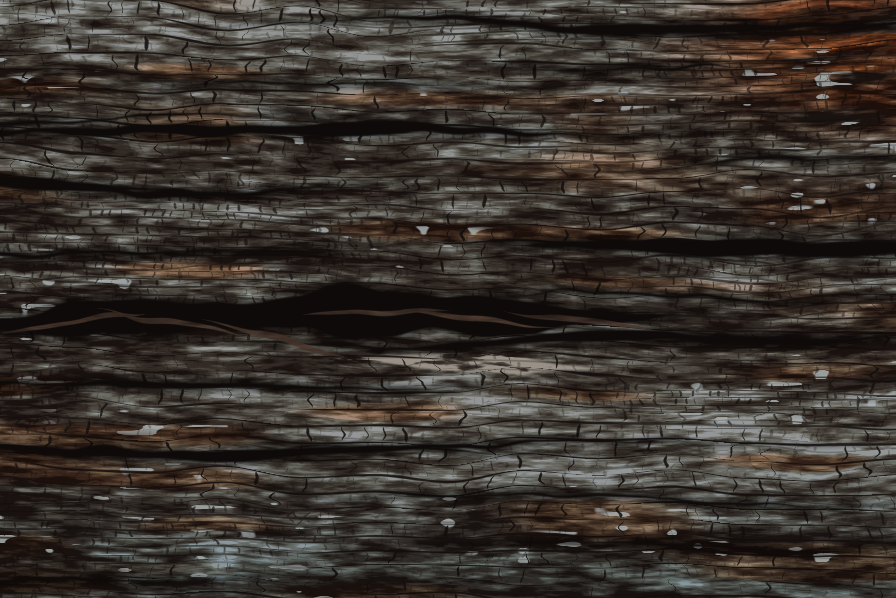
Give the GLSL for this texture, as a Shadertoy shader.

```glsl
// Weathered, charred timber: horizontal grain, checked crust, deep fissures and pale flakes.

float hash(vec2 p) {
    return fract(sin(dot(p, vec2(127.1, 311.7))) * 43758.5453);
}

float noise(vec2 p) {
    vec2 i = floor(p), f = fract(p);
    f = f * f * (3.0 - 2.0 * f);
    return mix(mix(hash(i), hash(i + vec2(1, 0)), f.x),
               mix(hash(i + vec2(0, 1)), hash(i + vec2(1, 1)), f.x), f.y);
}

float fbm(vec2 p) {
    float sum = 0.0, weight = 0.5;
    for (int i = 0; i < 4; i++) {
        sum += weight * noise(p);
        p = p * 2.03 + 17.3;
        weight *= 0.5;
    }
    return sum;
}

// 1 inside (d < 0), 0 outside, with a soft border
float fill(float d, float soft) {
    return 1.0 - smoothstep(-soft, soft, d);
}

// Distance to a long, swaying, tapered sliver
float sliver(vec2 p, vec2 centre, float halfLength, float thickness) {
    float s = (p.x - centre.x) / halfLength;
    float sway = 0.03 * (noise(vec2(p.x * 3.0, centre.y * 50.0)) - 0.5)
               + 0.010 * (noise(vec2(p.x * 17.0, centre.y * 90.0)) - 0.5);
    float width = thickness * (1.0 - s * s) * (0.5 + noise(p * vec2(13, 4) + centre * 37.0));
    return abs(p.y - centre.y - sway) - width;
}

// Small blocks split by short cross cracks and thin seams along the grain
float checks(vec2 p, float rows, float soft) {
    float y = p.y * rows + 0.9 * noise(p * vec2(8, 5));
    float row = floor(y), fy = fract(y);
    float columns = rows * mix(0.35, 0.95, hash(vec2(row, rows)));
    float x = p.x * columns + 9.0 * hash(vec2(rows, row))
            + 0.4 * noise(p * vec2(22, 95));
    vec2 cell = vec2(floor(x), row);
    float place = 0.5 + 0.6 * (hash(cell) - 0.5);
    float reach = smoothstep(0.0, 0.3, fy) * smoothstep(0.0, 0.4, 1.1 - fy);
    float crossWidth = 0.0034 * hash(cell + 5.7) * reach - 0.0006;
    float cross = fill(abs(fract(x) - place) / columns - crossWidth, soft);
    float seamWidth = 0.0045 * noise(vec2(p.x * 9.0, row * 3.7)) - 0.0014;
    float seam = fill(min(fy, 1.0 - fy) / rows - seamWidth, soft);
    return max(cross * step(0.3, hash(cell + 2.3)), seam);
}

// Soft horizontal band of given height
float band(float y, float centre, float height) {
    float d = (y - centre) / height;
    return exp(-d * d);
}

void mainImage(out vec4 fragColor, in vec2 fragCoord) {
    vec2 p = fragCoord / iResolution.y;
    float soft = 0.8 / iResolution.y;

    // Grain bends gently along the board
    vec2 q = p;
    q.y += 0.04 * (noise(p * vec2(1.6, 4)) - 0.5) + 0.010 * (noise(p * vec2(8, 14)) - 0.5);

    // Wood tone from broad patches, streaks and fine fibres
    float patches = noise(q * vec2(2.2, 11) + 4.0);
    float streaks = fbm(q * vec2(5, 48));
    float fibres = fbm(q * vec2(24, 120) + 31.0);
    float tone = 0.44 + 0.42 * (patches - 0.5) + 1.0 * (streaks - 0.47) + 1.25 * (fibres - 0.47);
    tone += 0.24 * band(p.y, 0.95, 0.07) * band(p.x, 0.5, 0.5);
    tone += 0.10 * band(p.y, 0.27, 0.08) + 0.06 * band(p.y, 0.05, 0.06);
    tone -= 0.13 * band(p.y, 0.57, 0.08) * (1.0 - smoothstep(0.7, 1.2, p.x));

    vec3 wood = mix(vec3(0.10, 0.07, 0.06), vec3(0.20, 0.17, 0.15), smoothstep(0.10, 0.38, tone));
    wood = mix(wood, vec3(0.30, 0.28, 0.25), smoothstep(0.38, 0.58, tone));
    wood = mix(wood, vec3(0.42, 0.42, 0.39), smoothstep(0.55, 0.75, tone));
    wood = mix(wood, vec3(0.58, 0.59, 0.59), smoothstep(0.74, 0.95, tone));

    // Cool cast low on the board, brown streaks, rust in the upper right
    wood *= mix(vec3(1), vec3(0.90, 1.0, 1.05), band(p.y, 0.0, 0.14));
    float brown = smoothstep(0.62, 0.85, noise(q * vec2(3, 26) + 60.0));
    wood *= mix(vec3(1), vec3(1.12, 0.88, 0.72), brown);
    float rust = 1.0 - smoothstep(0.05, 0.5, length((p - vec2(1.5, 0.91)) * vec2(1, 2.6)));
    wood *= mix(vec3(1), vec3(1.35, 0.75, 0.42), rust * smoothstep(0.3, 0.6, streaks + 0.1));

    // Bare pale strip and scattered flakes
    float strip = fill(sliver(p, vec2(0.78, 0.39), 0.22, 0.013), 0.003);
    wood = mix(wood, vec3(0.60, 0.57, 0.53), strip * smoothstep(0.3, 0.5, fibres));
    float flake = smoothstep(0.86, 0.91, noise(q * vec2(24, 95) + 8.0))
                * smoothstep(0.5, 0.65, noise(q * vec2(3, 12) + 80.0));
    wood = mix(wood, vec3(0.66, 0.69, 0.69), 0.85 * flake);

    // Checked crust, stronger in some zones
    float zone = smoothstep(0.25, 0.6, noise(q * vec2(2.5, 9) + 45.0));
    float crust = max(checks(q, 36.0, soft) * mix(0.45, 1.0, zone),
                      checks(q + 3.1, 67.0, soft) * 0.75 * (1.0 - 0.6 * zone));
    wood = mix(wood, vec3(0.07, 0.05, 0.045), 0.88 * crust);

    // Fissures: one wide gap, two long splits, many thin ones
    float gap = sliver(p, vec2(0.50, 0.465), 0.62, 0.034);
    float d = min(gap, sliver(p, vec2(1.28, 0.59), 0.42, 0.012));
    d = min(d, sliver(p, vec2(0.45, 0.775), 0.52, 0.010));
    for (float i = 0.0; i < 16.0; i++) {
        vec2 centre = vec2(1.5 * hash(vec2(i, 3.0)), (i + hash(vec2(i, 8.0))) / 16.0);
        float size = hash(vec2(i, 14.0));
        d = min(d, sliver(p, centre, 0.15 + 0.4 * size, 0.002 + 0.007 * size * size));
    }
    wood *= mix(0.62, 1.0, smoothstep(0.0, 0.016, d));
    wood = mix(wood, vec3(0.055, 0.04, 0.037), fill(d, 2.0 * soft));

    // Loose splinters lying across the gap
    for (float i = 0.0; i < 6.0; i++) {
        vec2 centre = vec2(0.12 + 0.17 * i, 0.455 + 0.035 * (hash(vec2(i, 21.0)) - 0.5));
        vec2 tilted = p;
        tilted.y += (p.x - centre.x) * 0.35 * (hash(vec2(i, 33.0)) - 0.35);
        float splinter = fill(sliver(tilted, centre, 0.12, 0.005), soft);
        wood = mix(wood, vec3(0.25, 0.19, 0.155) * (0.4 + 1.1 * fibres), splinter);
    }

    fragColor = vec4(wood, 1.0);
}
```
